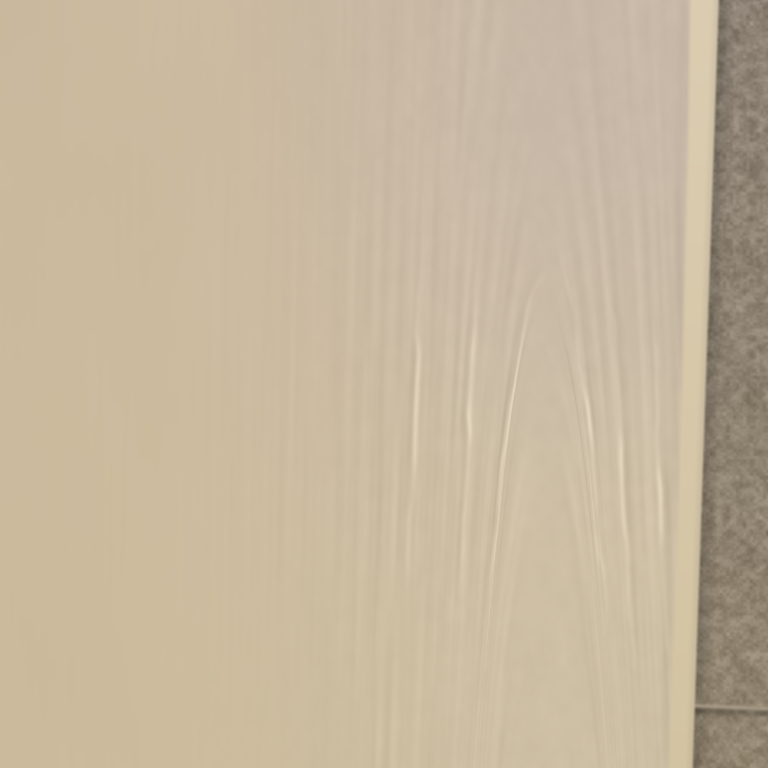
Reproduce this texture procedurally as a WebGL 2 fragment shader.

```glsl
#version 300 es
precision highp float;
// A pale painted wood board with raised grain beside a strip of grey stone tile.
// Grain follows parabolic contours around one arch axis; stretched noise shades
// the ridges, and a short loop adds the brighter worn crests.

#define ARCH vec2(0.710, 0.620)
#define ARCH_SPREAD 0.0125
#define GRAIN_FREQ 92.0
#define GRAIN_DEPTH 0.075
#define CREST_GAIN 0.085
#define JOINT_Y 0.081
#define STONE_CONTRAST 0.17

uniform vec2 u_resolution;
out vec4 fragColor;

float hash(vec2 p) {
    return fract(sin(dot(p, vec2(127.1, 311.7))) * 43758.5453);
}

float noise(vec2 p) {
    vec2 i = floor(p), f = fract(p);
    f = f * f * (3.0 - 2.0 * f);
    return mix(mix(hash(i), hash(i + vec2(1, 0)), f.x),
               mix(hash(i + vec2(0, 1)), hash(i + vec2(1, 1)), f.x), f.y);
}

float fbm(vec2 p) {
    float sum = 0.0, amp = 0.5;
    for (int i = 0; i < 4; i++) {
        sum += amp * noise(p);
        p = p * 2.03 + 7.1;
        amp *= 0.5;
    }
    return sum;
}

float bell(float x, float width) {
    return exp(-x * x / (width * width));
}

// Contour value of the grain: parabolas that open downward from the arch.
float grainCoord(vec2 p) {
    float dx = p.x - ARCH.x;
    float q = dx * dx + ARCH_SPREAD * (p.y - ARCH.y);
    return q / sqrt(abs(q) + 0.0002);
}

// Soft ridges, long in y, shaded by their slope across the grain.
float grainRelief(vec2 p, float u, float side) {
    vec2 g = vec2(u * GRAIN_FREQ + side * 37.0, p.y * 3.0);
    float broad = noise(g) - noise(g + vec2(0.55, 0.0));
    g = vec2(g.x * 1.7 + 11.0, p.y * 6.0);
    float fine = noise(g) - noise(g + vec2(0.6, 0.0));
    return broad * 0.7 + fine * 0.35;
}

// Three worn crests on each side of the arch.
float crests(vec2 p, float u, float side) {
    float slope = max(abs(p.x - ARCH.x) / sqrt(u * u + 0.0002), 0.7);
    float sum = 0.0;
    for (int i = 0; i < 3; i++) {
        float k = float(i);
        float level = side > 0.0 ? 0.029 + 0.0545 * k : 0.010 + 0.0765 * k;
        float wobble = 0.005 * (noise(vec2(p.y * 28.0, k + side * 5.0)) - 0.5);
        float d = (u - level) / slope + wobble;
        float span = bell(p.y - 0.42 + 0.02 * k * side, 0.17);
        float worn = 0.3 + 0.9 * noise(vec2(p.y * 22.0, k * 9.0 + side));
        sum += span * worn * (bell(d, 0.0035) - 0.35 * bell(d - 0.008, 0.005));
    }
    return sum;
}

vec3 boardColor(vec2 p) {
    vec3 warm = mix(vec3(0.800, 0.733, 0.612), vec3(0.798, 0.728, 0.624), p.y);
    vec3 cool = mix(vec3(0.808, 0.752, 0.645), vec3(0.785, 0.724, 0.657), smoothstep(0.15, 0.85, p.y));
    vec3 col = mix(warm, cool, smoothstep(0.15, 0.75, p.x));
    float side = p.x < ARCH.x ? -1.0 : 1.0;
    float u = grainCoord(p);

    // Grain fades out toward the left and along the top.
    float across = 0.05 + 0.95 * smoothstep(0.20, 0.62, p.x);
    float along = 0.35 + 0.65 * bell(p.y - 0.36, 0.30);
    float relief = mix(grainRelief(p, u, side), 0.0, bell(p.x - ARCH.x, 0.025));
    col += GRAIN_DEPTH * across * along * relief;
    col += CREST_GAIN * crests(p, u, side);

    // Paint mottling and broad uneven tone.
    col += 0.022 * across * (fbm(p * vec2(75.0, 50.0)) - 0.47);
    col += 0.018 * (fbm(p * vec2(7.0, 3.0)) - 0.47);
    return col;
}

vec3 tileColor(vec2 p, float edge, float px) {
    vec3 col = mix(vec3(0.565, 0.515, 0.435), vec3(0.550, 0.508, 0.455), p.y);
    float speck = fbm(p * 95.0) - 0.47;
    col += STONE_CONTRAST * speck + 0.07 * (noise(p * 230.0) - 0.5);
    col *= mix(0.84, 1.0, smoothstep(0.0, 0.025, p.x - edge));

    // Joint: a light lip with a thin shadow beneath it.
    float d = p.y - JOINT_Y + 0.04 * (p.x - 0.91);
    col *= 1.0 - 0.22 * bell(d + 0.006, 0.004 + px);
    return mix(col, vec3(0.68, 0.625, 0.545), 0.75 * bell(d, 0.0025 + px * 0.5));
}

void main() {
    vec2 p = gl_FragCoord.xy / u_resolution;
    float px = 1.0 / min(u_resolution.x, u_resolution.y);
    float edge = mix(0.902, 0.936, p.y);
    float bevel = mix(0.870, 0.898, p.y) + 0.012 * p.y * (1.0 - p.y);

    vec3 board = boardColor(p);
    board *= 1.0 - 0.025 * bell(p.x - bevel + 0.008, 0.007);
    vec3 lip = mix(vec3(0.825, 0.765, 0.635), vec3(0.860, 0.802, 0.695), p.y);
    lip *= 1.0 - 0.06 * smoothstep(-0.012, 0.0, p.x - edge);
    board = mix(board, lip, smoothstep(-0.003, 0.005, p.x - bevel));

    float outside = smoothstep(-0.0015 - px, 0.0015 + px, p.x - edge);
    fragColor = vec4(mix(board, tileColor(p, edge, px), outside), 1.0);
}
```
